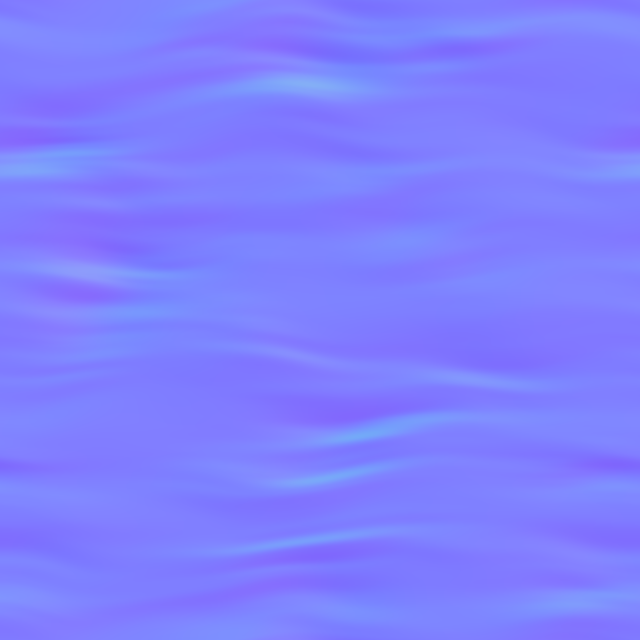
Write a WebGL 1 fragment shader that draws this texture map.

```glsl
precision highp float;
// Tileable tangent-space normal map of calm water with long, drifting horizontal ripples.

uniform vec2 u_resolution;

const float RELIEF = 0.068;         // overall slope of the surface
const float CREST_SHARPNESS = 0.06; // narrows the bright flanks, widens the dark ones
const float DRIFT = 0.055;          // broad wandering of the ripples up and down
const float BEND = 0.014;           // smaller bends along each ripple
const float PATCHINESS = 1.5;       // how strongly ripples gather in patches
const float SAMPLE_STEP = 0.001;    // half width of the slope measurement

// Whole numbers of noise cells across the tile
const vec2 DRIFT_CELLS = vec2(3.0, 3.0);
const vec2 BEND_CELLS = vec2(5.0, 8.0);
const vec2 PATCH_CELLS = vec2(3.0, 7.0);
const vec2 SWELL_CELLS = vec2(2.0, 7.0);
const vec2 WAVE_CELLS = vec2(3.0, 12.0);
const vec2 RIPPLE_CELLS = vec2(4.0, 21.0);
const vec2 FINE_CELLS = vec2(7.0, 34.0);

// Share of the slope carried by swell, wave, ripple and fine layers
const vec4 LAYER_SLOPE = vec4(0.75, 0.85, 0.66, 0.25);

// Random unit vector of a lattice point, wrapped at the tile border
vec2 latticeGradient(vec2 cell, vec2 cells, float seed) {
  vec2 q = mod(cell, cells) + seed * vec2(17.3, 9.1);
  vec3 r = fract(vec3(q.xyx) * vec3(0.1031, 0.1030, 0.0973));
  r += dot(r, r.yzx + 33.33);
  float angle = 6.2831853 * fract((r.x + r.y) * r.z);
  return vec2(cos(angle), sin(angle));
}

// Periodic gradient noise with a quintic fade
float wrappedNoise(vec2 uv, vec2 cells, float seed) {
  vec2 p = uv * cells;
  vec2 i = floor(p);
  vec2 f = p - i;
  vec2 w = f * f * f * (f * (f * 6.0 - 15.0) + 10.0);
  vec2 right = vec2(1.0, 0.0);
  vec2 up = vec2(0.0, 1.0);
  float a = dot(latticeGradient(i, cells, seed), f);
  float b = dot(latticeGradient(i + right, cells, seed), f - right);
  float c = dot(latticeGradient(i + up, cells, seed), f - up);
  float d = dot(latticeGradient(i + 1.0, cells, seed), f - 1.0);
  return mix(mix(a, b, w.x), mix(c, d, w.x), w.y);
}

// Layered ripples; dividing by the row count makes each weight a slope
float ripples(vec2 uv) {
  vec4 layers = vec4(
    wrappedNoise(uv, SWELL_CELLS, 1.0) / SWELL_CELLS.y,
    wrappedNoise(uv, WAVE_CELLS, 2.0) / WAVE_CELLS.y,
    wrappedNoise(uv, RIPPLE_CELLS, 3.0) / RIPPLE_CELLS.y,
    wrappedNoise(uv, FINE_CELLS, 4.0) / FINE_CELLS.y);
  float gathering = 1.0 + PATCHINESS * wrappedNoise(uv, PATCH_CELLS, 7.0);
  layers.yzw *= gathering * gathering;
  return dot(layers, LAYER_SLOPE);
}

// Water height: bent ripples, then leaned over by their own height
float waterHeight(vec2 uv) {
  float bend = BEND * wrappedNoise(uv, BEND_CELLS, 6.0);
  uv.y += DRIFT * wrappedNoise(uv, DRIFT_CELLS, 5.0) + bend;
  uv.y -= CREST_SHARPNESS * ripples(uv);
  return ripples(uv);
}

void main() {
  vec2 uv = gl_FragCoord.xy / u_resolution;
  vec2 dx = vec2(SAMPLE_STEP, 0.0);
  vec2 dy = vec2(0.0, SAMPLE_STEP);

  // Central differences give the slope, the slope gives the normal
  vec2 slope = vec2(
    waterHeight(uv + dx) - waterHeight(uv - dx),
    waterHeight(uv + dy) - waterHeight(uv - dy)) / (2.0 * SAMPLE_STEP);
  vec3 normal = normalize(vec3(-RELIEF * slope, 1.0));

  gl_FragColor = vec4(normal * 0.5 + 0.5, 1.0);
}
```
